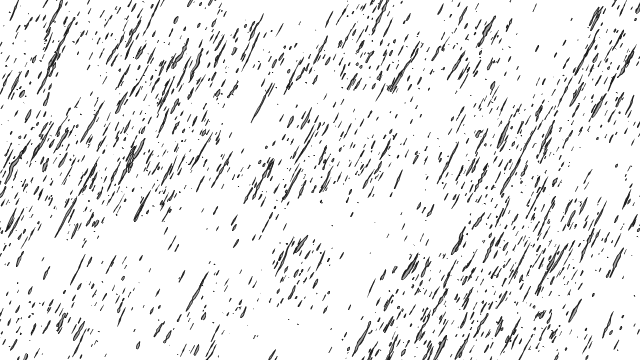
Reproduce this pattern procedurally as a Shadertoy shader.

```glsl
// Slanted ink strokes on white paper, like driving rain drawn with a pen.
// Four jittered grids, turned to the stroke direction, scatter specks, dashes
// and long streaks; slow noise thins them into clumps and gaps.

#define SLANT 1.09        // stroke direction in radians
#define SLANT_JITTER 0.14 // spread of directions in radians
#define CLUMP_SCALE 6.5   // clumps per canvas height
#define DENSITY 1.0       // chance of a stroke inside a clump
#define ROUGHNESS 110.0   // edge bumps per canvas height
#define HOLLOW 0.6        // lightness of the core of broad strokes
#define INK vec3(0.1)
#define PAPER vec3(1.0)

float hash(vec2 p) {
    return fract(sin(dot(p, vec2(127.1, 311.7))) * 43758.547);
}

float noise(vec2 p) {
    vec2 i = floor(p), f = fract(p);
    f = f * f * (3.0 - 2.0 * f);
    vec2 e = vec2(0.0, 1.0);
    return mix(mix(hash(i), hash(i + e.yx), f.x),
               mix(hash(i + e), hash(i + e.yy), f.x), f.y);
}

vec2 rotate(vec2 p, float angle) {
    float c = cos(angle), s = sin(angle);
    return vec2(c * p.x - s * p.y, s * p.x + c * p.y);
}

// Share of a pixel at x that is covered by the band -halfSize..halfSize
float bandCover(float x, float halfSize, float px) {
    float lo = max(-halfSize, x - 0.5 * px);
    float hi = min(halfSize, x + 0.5 * px);
    return clamp((hi - lo) / px, 0.0, 1.0);
}

// One stroke along y; size holds half width and half length
float strokeInk(vec2 q, vec2 size, float seed, float px) {
    if (abs(q.y) > size.y + px || abs(q.x) > 4.0 * size.x + px) return 0.0;
    float t = clamp(q.y / size.y, -1.0, 1.0);

    // Tapered outline, heavier at one end, with rough edges
    float taper = pow(1.0 - t * t, 0.4) * (1.0 - 0.6 * (seed - 0.25) * t);
    float rough = 0.45 + 1.1 * noise(vec2(q.y * ROUGHNESS, seed * 97.0));
    float halfWidth = size.x * taper * rough;
    q.x += (noise(vec2(q.y * 40.0, seed * 53.0)) - 0.5) * size.x * 1.4;
    float cover = bandCover(q.x, halfWidth, px) * bandCover(q.y, size.y, px);

    // Pale core inside the broad parts
    float shift = (seed - 0.5) * 0.6 * halfWidth;
    float core = bandCover(q.x - shift, 0.45 * halfWidth, px);
    return cover * (1.0 - HOLLOW * core * smoothstep(0.002, 0.004, halfWidth));
}

// One grid of strokes with sizes between smallest and largest
float strokeLayer(vec2 q, vec2 cell, vec2 smallest, vec2 largest, float layer, float px) {
    vec2 home = floor(q / cell);
    float paperLeft = 1.0;
    for (int j = -1; j <= 1; j++) {
        for (int i = -1; i <= 1; i++) {
            vec2 id = home + vec2(i, j);
            vec2 key = id + layer * 37.3;
            vec2 jitter = vec2(hash(key), hash(key + 11.7));
            vec2 center = (id + jitter) * cell;

            float clump = smoothstep(0.2, 0.8, noise(center * CLUMP_SCALE + 40.0));
            if (hash(key + 23.1) > DENSITY * mix(0.12, 0.95, clump)) continue;

            vec2 grade = vec2(hash(key + 5.9), hash(key + 17.3));
            vec2 size = mix(smallest, largest, pow(grade, vec2(1.5)));
            float turn = (hash(key + 31.9) - 0.5) * SLANT_JITTER;
            float seed = hash(key + 47.7);
            paperLeft *= 1.0 - strokeInk(rotate(q - center, turn), size, seed, px);
        }
    }
    return paperLeft;
}

void mainImage(out vec4 fragColor, in vec2 fragCoord) {
    float px = 1.0 / iResolution.y;
    vec2 p = fragCoord * px;

    // x runs across the strokes, y along them
    vec2 along = vec2(cos(SLANT), sin(SLANT));
    vec2 q = vec2(dot(p, vec2(along.y, -along.x)), dot(p, along));

    // Specks, short dashes, strokes and long streaks
    float paper = strokeLayer(q, vec2(0.042), vec2(0.001, 0.0015), vec2(0.0024, 0.004), 1.0, px);
    paper *= strokeLayer(q, vec2(0.018, 0.055), vec2(0.0012, 0.005), vec2(0.0027, 0.014), 2.0, px);
    paper *= strokeLayer(q, vec2(0.03, 0.1), vec2(0.0014, 0.012), vec2(0.0042, 0.032), 3.0, px);
    paper *= strokeLayer(q, vec2(0.07, 0.16), vec2(0.002, 0.03), vec2(0.0056, 0.072), 4.0, px);

    fragColor = vec4(mix(INK, PAPER, paper), 1.0);
}
```
